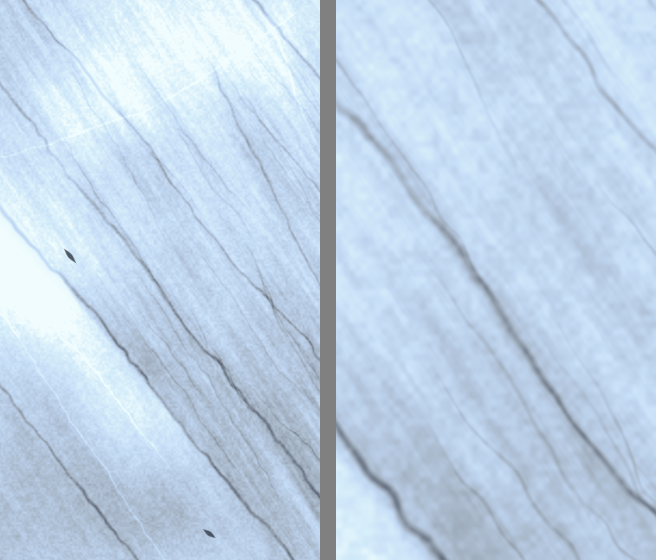
Left: the whole. Right: its middle third, enlarged.
This texture is drawn by a Shadertoy shader. Its source:

```glsl
// Pale blue marble slab: soft clouds of tone, fine diagonal streaks and veins.
// Every layer adds to one scalar tone, which a six-colour ramp turns to stone.
// Veins are wobbling lines in a frame turned to run along the grain.

const vec2 GRAIN_DIR = vec2(0.634, -0.773);
const vec2 CROSS_DIR = vec2(0.773, 0.634);

float hash(vec2 p) {
    vec3 q = fract(vec3(p.xyx) * 0.1031);
    q += dot(q, q.yzx + 33.33);
    return fract((q.x + q.y) * q.z);
}

float noise(vec2 p) {
    vec2 cell = floor(p), f = fract(p);
    f = f * f * (3.0 - 2.0 * f);
    return mix(mix(hash(cell), hash(cell + vec2(1, 0)), f.x),
               mix(hash(cell + vec2(0, 1)), hash(cell + vec2(1, 1)), f.x), f.y);
}

// Fractal noise centred on zero
float fbm(vec2 p) {
    float sum = 0.0, amp = 0.5;
    for (int i = 0; i < 4; i++) {
        sum += amp * (noise(p) - 0.5);
        p = p * 2.03 + 17.3;
        amp *= 0.5;
    }
    return sum;
}

float blob(vec2 p, vec2 centre, float radius) {
    vec2 d = (p - centre) / radius;
    return exp(-dot(d, d));
}

// g = (across, along); span = start and end along the grain
float vein(vec2 g, float offset, float slope, vec2 span, float width, float seed) {
    float wobble = 0.030 * fbm(vec2(g.y * 7.0, seed * 9.7))
                 + 0.005 * (noise(vec2(g.y * 55.0, seed * 5.1)) - 0.5);
    float d = abs(g.x - offset - slope * g.y - wobble);
    float w = width * (0.6 + 0.8 * noise(vec2(g.y * 18.0, seed * 3.3)));
    float px = 1.0 / iResolution.y;
    float core = 1.0 - smoothstep(0.0, w + px, d);
    float halo = 0.3 * exp(-d / (width * 3.5));
    float ends = smoothstep(span.x, span.x + 0.06, g.y)
               * (1.0 - smoothstep(span.y - 0.08, span.y, g.y));
    float strength = 0.6 + 0.4 * noise(vec2(g.y * 25.0, seed * 7.9));
    return (core * strength + halo) * ends;
}

// Short tapered dark fleck lying along a steep line
float fleck(vec2 p, vec2 centre, vec2 dir, vec2 size) {
    vec2 q = p - centre;
    vec2 r = vec2(dot(q, dir), dot(q, vec2(-dir.y, dir.x)));
    float halfWidth = size.y * (1.0 - pow(abs(r.x) / size.x, 1.5));
    float px = 1.0 / iResolution.y;
    return 1.0 - smoothstep(-px, px, abs(r.y) - halfWidth);
}

float cloudTone(vec2 p, vec2 g) {
    float tone = 2.95 + 1.8 * fbm(p * 5.0 + 3.0);
    tone += 2.0 * blob(p, vec2(0.02, 0.52), 0.15) + 1.5 * blob(p, vec2(0.15, 0.81), 0.11);
    tone += 1.6 * blob(p, vec2(0.30, 0.90), 0.15) + 1.3 * blob(p, vec2(0.50, 0.95), 0.13);
    tone -= 1.0 * blob(p, vec2(0.03, 0.94), 0.13) + 1.4 * blob(p, vec2(0.46, 0.27), 0.23);
    tone -= 1.6 * blob(p, vec2(0.04, 0.09), 0.22) + 1.4 * blob(p, vec2(0.31, 0.09), 0.10);
    tone -= 0.6 * blob(p, vec2(0.25, 0.72), 0.10) + 0.6 * blob(p, vec2(0.54, 0.05), 0.12);
    // Bright band with a crisp upper edge, fading down the grain
    float band = smoothstep(0.24, 0.35, g.x) * (1.0 - smoothstep(0.395, 0.41, g.x));
    return tone + 2.1 * band * (1.0 - smoothstep(-0.08, 0.30, g.y));
}

float streakTone(vec2 p, vec2 g) {
    vec2 steep = vec2(g.x + 0.1 * g.y, g.y);
    float streaks = 1.9 * fbm(steep * vec2(26.0, 3.0) + 9.0)
                  + 2.0 * fbm(steep * vec2(75.0, 6.0))
                  + 1.4 * fbm(steep * vec2(150.0, 14.0) + 40.0);
    float grain = 0.8 * (noise(p * 260.0) - 0.5) + 0.5 * (noise(p * 120.0) - 0.5);
    return streaks * mix(0.5, 1.0, smoothstep(0.37, 0.45, g.x)) + grain;
}

float darkVeins(vec2 g) {
    float v = 2.5 * vein(g, 0.405, 0.0, vec2(-0.9, 0.9), 0.0042, 1.0);
    v += 2.2 * vein(g, 0.523, -0.024, vec2(-0.9, 0.9), 0.0035, 2.0);
    v += 1.9 * vein(g, 0.667, 0.0, vec2(-0.80, 0.25), 0.0028, 3.0);
    v += 1.7 * vein(g, 0.743, -0.24, vec2(-0.47, 0.15), 0.0025, 4.0);
    v += 1.5 * vein(g, 0.870, 0.03, vec2(-0.42, 0.1), 0.0024, 5.0);
    v += 2.6 * vein(g, 0.980, 0.0, vec2(-0.9, 0.9), 0.0040, 6.0);
    v += 2.0 * vein(g, 0.195, 0.0, vec2(-0.9, 0.9), 0.0034, 7.0);
    for (int i = 0; i < 26; i++) {
        float id = float(i) + 11.0;
        float start = mix(-0.75, 0.1, hash(vec2(id, 2.0)));
        float slope = mix(-0.18, 0.02, hash(vec2(id, 4.0)));
        float offset = mix(0.44, 0.95, hash(vec2(id, 6.0)));
        float span = mix(0.2, 0.5, hash(vec2(id, 8.0)));
        v += 0.95 * vein(g, offset, slope, vec2(start, start + span), 0.0016, id);
    }
    return v;
}

float paleVeins(vec2 p, vec2 g) {
    float v = vein(g, 0.246, -0.11, vec2(-0.5, 0.3), 0.0014, 41.0);
    v += vein(g, 0.341, 0.0, vec2(-0.4, 0.1), 0.0012, 42.0);
    v += vein(g, 0.860, -0.26, vec2(-0.46, -0.15), 0.0018, 43.0);
    // One pale seam rises across the grain
    vec2 seam = vec2(p.y - 0.727 - 0.16 * p.x - 0.6 * p.x * p.x, p.x);
    return v + 0.8 * vein(seam, 0.0, 0.0, vec2(-0.1, 0.56), 0.0016, 44.0);
}

vec3 stoneColour(float tone) {
    vec3 c = mix(vec3(0.36, 0.40, 0.47), vec3(0.57, 0.62, 0.68), clamp(tone * 0.6 + 1.0, 0.0, 1.0));
    c = mix(c, vec3(0.66, 0.72, 0.79), clamp(tone, 0.0, 1.0));
    c = mix(c, vec3(0.72, 0.80, 0.90), clamp(tone - 1.0, 0.0, 1.0));
    c = mix(c, vec3(0.78, 0.87, 0.97), clamp(tone - 2.0, 0.0, 1.0));
    c = mix(c, vec3(0.84, 0.93, 0.98), clamp(tone - 3.0, 0.0, 1.0));
    return mix(c, vec3(0.94, 0.99, 0.995), clamp(tone - 4.0, 0.0, 1.0));
}

void mainImage(out vec4 fragColor, in vec2 fragCoord) {
    vec2 p = fragCoord / iResolution.y;
    vec2 g = vec2(dot(p, CROSS_DIR), dot(p, GRAIN_DIR));
    float tone = cloudTone(p, g) + streakTone(p, g);
    tone = min(tone, 5.2) - darkVeins(g) + 0.9 * paleVeins(p, g);
    vec3 colour = stoneColour(tone);
    float flecks = fleck(p, vec2(0.125, 0.543), vec2(0.64, -0.77), vec2(0.016, 0.004))
                 + fleck(p, vec2(0.374, 0.047), vec2(0.82, -0.57), vec2(0.013, 0.004));
    colour = mix(colour, vec3(0.24, 0.28, 0.33), 0.9 * min(flecks, 1.0));
    fragColor = vec4(colour, 1.0);
}
```
